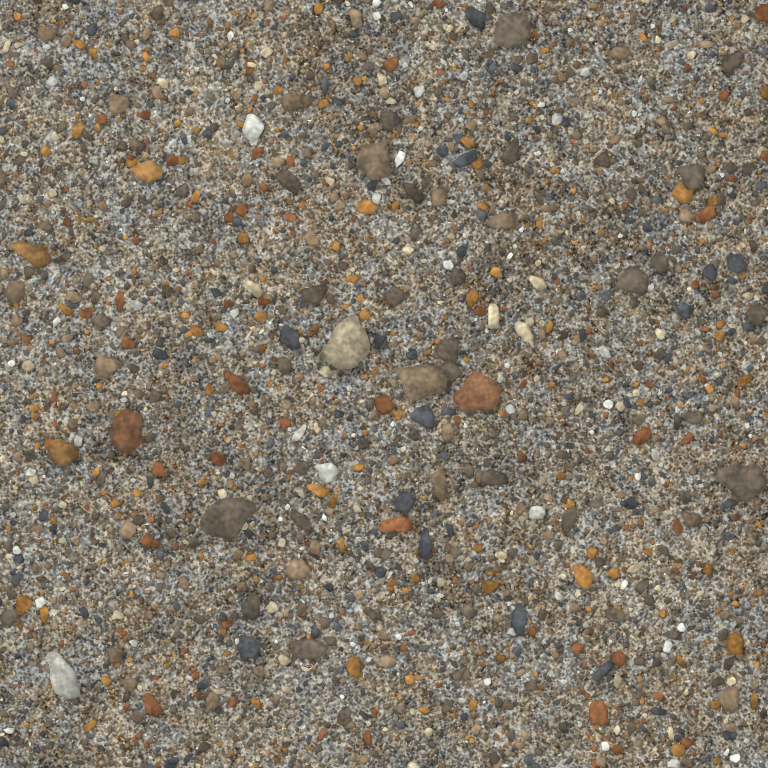
A three.js fragment shader for this texture:

```glsl
// Weathered exposed-aggregate concrete: gritty grey-brown mortar made of noise,
// covered by five sizes of angular pebbles. Each size is a jittered cell grid
// whose stones are rounded polygons with random stretch, angle and colour.

#define MORTAR vec3(0.535, 0.512, 0.465)
#define UMBER vec3(0.40, 0.36, 0.31)
#define TAN vec3(0.56, 0.48, 0.38)
#define SLATE vec3(0.31, 0.33, 0.35)
#define OCHRE vec3(0.69, 0.49, 0.25)
#define RUST vec3(0.56, 0.36, 0.23)
#define CREAM vec3(0.83, 0.78, 0.64)
#define CHALK vec3(0.87, 0.88, 0.84)
#define LIGHT_DIR vec2(-0.55, 0.83)
#define EDGE 0.0008
#define GRIT_CONTRAST 0.42

varying vec2 vUv;

float hash(vec2 p) {
  vec3 q = fract(p.xyx * 0.1031);
  q += dot(q, q.yzx + 33.33);
  return fract((q.x + q.y) * q.z);
}

float noise(vec2 p) {
  vec2 i = floor(p), f = fract(p);
  f = f * f * (3.0 - 2.0 * f);
  vec2 e = vec2(0.0, 1.0);
  return mix(mix(hash(i), hash(i + e.yx), f.x),
             mix(hash(i + e), hash(i + e.yy), f.x), f.y);
}

// Zero-centred noise, turned so that octaves do not share a grid
float grain(vec2 uv, float scale) {
  vec2 p = mat2(0.8, 0.6, -0.6, 0.8) * uv * scale;
  return noise(p + scale + 50.0) - 0.5;
}

vec3 mortar(vec2 uv) {
  float fine = grain(uv, 390.0) * GRIT_CONTRAST + grain(uv, 190.0) * 0.27;
  float broad = grain(uv, 65.0) * 0.14 + grain(uv, 22.0) * 0.10 + grain(uv, 7.0) * 0.09;
  float warmth = grain(uv, 30.0) * 0.05 + grain(uv, 110.0) * 0.06;
  vec3 colour = MORTAR + (fine + broad) * vec3(0.98, 1.0, 0.97);
  return colour + warmth * vec3(0.8, 0.0, -1.0);
}

// Picks a mineral from a random number; common ones own wider ranges
vec3 mineral(float pick) {
  vec3 c = UMBER;
  c = mix(c, TAN, step(0.30, pick));
  c = mix(c, SLATE, step(0.52, pick));
  c = mix(c, OCHRE, step(0.67, pick));
  c = mix(c, RUST, step(0.78, pick));
  c = mix(c, CREAM, step(0.86, pick));
  return mix(c, CHALK, step(0.95, pick));
}

// Rounded random polygon: 1.0 on the outline, smaller inside
float outline(vec2 p, vec2 id) {
  float sum = 0.0;
  for (int k = 0; k < 6; k++) {
    float n = float(k);
    float angle = 1.0472 * (n + 0.7 * hash(id + n * 7.3));
    float reach = 0.75 + 0.5 * hash(id + n * 3.7 + 19.0);
    float side = max(dot(p, vec2(cos(angle), sin(angle))) / reach, 0.0);
    sum += pow(side, 7.0);
  }
  return pow(sum + 1e-6, 1.0 / 7.0);
}

// Lays one size of stones over the ground; variety narrows the palette when low
vec3 stones(vec3 ground, vec2 uv, float cells, float share, float variety, float cover) {
  vec2 grid = uv * cells, home = floor(grid);
  float soft = EDGE * cells;
  for (int y = -1; y <= 1; y++)
  for (int x = -1; x <= 1; x++) {
    vec2 id = home + vec2(float(x), float(y));
    vec2 seed = id + cells * 1.7 + 11.0;
    if (hash(seed) > share) continue;

    vec2 centre = id + vec2(hash(seed + 31.1), hash(seed + 57.9));
    float radius = mix(0.20, 0.42, hash(seed + 83.3));
    float turn = 6.2832 * hash(seed + 101.7);
    float stretch = mix(1.0, 1.5, pow(hash(seed + 127.1), 2.0));
    vec2 offset = (grid - centre) / radius;
    offset += 0.22 * vec2(grain(uv, cells * 5.0), grain(uv + 0.37, cells * 5.0));
    vec2 p = mat2(cos(turn), -sin(turn), sin(turn), cos(turn)) * offset;
    float shape = outline(p * vec2(1.0 / stretch, stretch), seed);
    float lit = dot(offset, LIGHT_DIR);

    // Contact shadow, deeper on the side away from the light
    float shadow = 1.0 - smoothstep(0.9, 1.5, shape);
    ground *= 1.0 - shadow * cover * clamp(0.17 - 0.14 * lit, 0.03, 0.32);

    // Stone face: mineral tint, mottling, rounded lighting and dark rim
    vec3 face = mineral(hash(seed + 149.3));
    face = mix(mix(MORTAR, UMBER, 0.5), face, variety);
    face *= 0.88 + 0.26 * hash(seed + 173.9);
    face *= 1.0 + 0.28 * grain(uv, 240.0) + 0.30 * grain(uv, 75.0);
    face *= 1.0 + 0.11 * clamp(lit, -1.0, 1.0) - 0.16 * smoothstep(0.65, 1.0, shape);
    float mask = 1.0 - smoothstep(-soft, soft, (shape - 1.0) * radius);
    ground = mix(ground, face, mask * cover);
  }
  return ground;
}

void main() {
  vec3 colour = mortar(vUv);
  colour = stones(colour, vUv, 210.0, 0.34, 0.95, 0.70);
  colour = stones(colour, vUv, 108.0, 0.36, 0.90, 0.85);
  colour = stones(colour, vUv, 58.0, 0.27, 0.92, 0.92);
  colour = stones(colour, vUv, 30.0, 0.13, 0.88, 0.95);
  colour = stones(colour, vUv, 14.0, 0.07, 0.65, 0.95);
  gl_FragColor = vec4(clamp(colour, 0.0, 1.0), 1.0);
}
```
